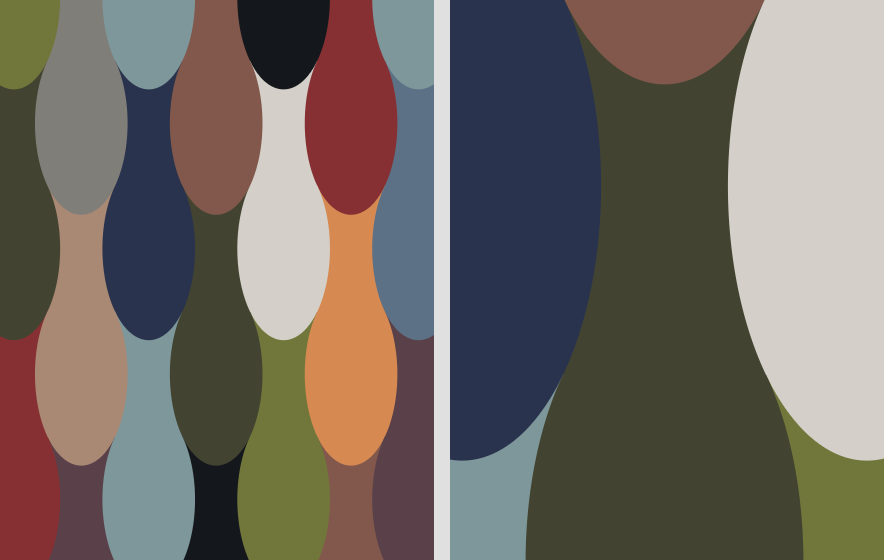
Left: the whole. Right: its middle third, enlarged.
Write a WebGL 1 fragment shader that draws this pattern.

```glsl
precision highp float;

uniform vec2 u_resolution;

// Column and row spacing, in canvas heights
const vec2 PITCH = vec2(0.12044, 0.4479);

vec3 dye(float i) {
  if (i < 0.5) return vec3(0.443, 0.467, 0.231);   // olive
  if (i < 1.5) return vec3(0.259, 0.267, 0.192);   // moss
  if (i < 2.5) return vec3(0.529, 0.188, 0.200);   // red
  if (i < 3.5) return vec3(0.502, 0.494, 0.475);   // grey
  if (i < 4.5) return vec3(0.663, 0.537, 0.451);   // tan
  if (i < 5.5) return vec3(0.349, 0.251, 0.286);   // plum
  if (i < 6.5) return vec3(0.494, 0.592, 0.608);   // pale blue
  if (i < 7.5) return vec3(0.165, 0.200, 0.302);   // navy
  if (i < 8.5) return vec3(0.506, 0.345, 0.294);   // brown
  if (i < 9.5) return vec3(0.078, 0.090, 0.106);   // black
  if (i < 10.5) return vec3(0.831, 0.816, 0.788);  // ivory
  if (i < 11.5) return vec3(0.839, 0.541, 0.318);  // orange
  return vec3(0.365, 0.443, 0.525);                // slate
}

// Dyes of one column, from top to bottom
vec3 columnDyes(float column) {
  if (column < 0.5) return vec3(0, 1, 2);
  if (column < 1.5) return vec3(3, 4, 5);
  if (column < 2.5) return vec3(6, 7, 6);
  if (column < 3.5) return vec3(8, 1, 9);
  if (column < 4.5) return vec3(9, 10, 0);
  if (column < 5.5) return vec3(2, 11, 8);
  return vec3(6, 12, 5);
}

vec3 bottleColor(float column, float row) {
  vec3 dyes = columnDyes(column);
  return dye(row < 0.5 ? dyes.x : row < 1.5 ? dyes.y : dyes.z);
}

// Odd columns hang half a row lower
float stagger(float column) {
  return 0.5 * mod(column, 2.0);
}

// Antialiased coverage of one elliptical body
float bodyCoverage(vec2 p, float column, float row) {
  vec2 radii = vec2(0.0827, 0.1635);
  vec2 d = p - PITCH * vec2(column, row + stagger(column));
  float f = length(d / radii);
  float dist = f * (f - 1.0) / max(length(d / (radii * radii)), 0.0001);
  return clamp(0.5 - dist * u_resolution.y, 0.0, 1.0);
}

void main() {
  // Downward coordinates, with the first body centred just above the top
  vec2 p = vec2(gl_FragCoord.x, u_resolution.y - gl_FragCoord.y) / u_resolution.y;
  p += vec2(-0.0247, 0.0039);

  float column = floor(p.x / PITCH.x + 0.5);
  float v = p.y / PITCH.y;

  // Neck of the lower bottle, overlapped by the body above it
  float above = floor(v - stagger(column));
  vec3 color = bottleColor(column, above + 1.0);
  color = mix(color, bottleColor(column, above), bodyCoverage(p, column, above));

  // Bodies of the adjacent columns pinch the neck
  for (int i = 0; i < 2; i++) {
    float side = column + float(i) * 2.0 - 1.0;
    float row = floor(v - stagger(side) + 0.5);
    color = mix(color, bottleColor(side, row), bodyCoverage(p, side, row));
  }

  gl_FragColor = vec4(color, 1.0);
}
```
